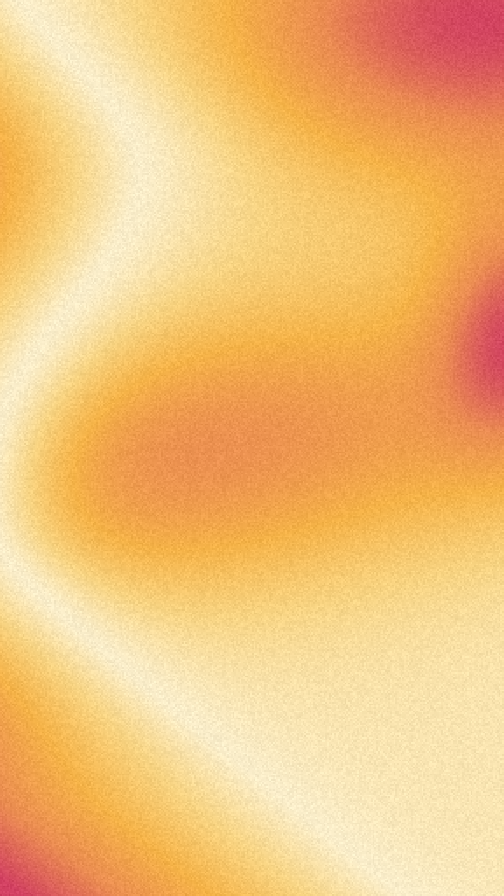
A WebGL 1 fragment shader for this background:

```glsl
precision highp float;
// Grainy warm gradient: a cream crest winding between amber, orange and crimson glows.

uniform vec2 u_resolution;

// Palette, from coolest to hottest
const vec3 CREAM   = vec3(0.98, 0.93, 0.79);
const vec3 STRAW   = vec3(0.97, 0.83, 0.51);
const vec3 AMBER   = vec3(0.96, 0.70, 0.28);
const vec3 ORANGE  = vec3(0.92, 0.55, 0.32);
const vec3 CRIMSON = vec3(0.82, 0.25, 0.38);

// Crest: a bulge near the top, then a slope running off to the lower right
const float CREST_BASE   = -0.07;
const float BULGE_SIZE   = 0.343;
const float BULGE_Y      = 0.805;
const float BULGE_ABOVE  = 0.182;
const float BULGE_BELOW  = 0.203;
const float SLOPE_START  = 0.392;
const float SLOPE_BEND   = 0.052;
const float SLOPE_RATE   = 2.22;
const float CREST_WIDTH  = 0.15;
const float CREST_SOFT   = 0.012;

// Heat gained per unit of distance left of the crest
const float LEFT_RATE_TOP    = 2.07;
const float LEFT_RATE_BOTTOM = 1.34;

// Glows right of the crest: center, radius, strength
const float BASE_HEAT     = 0.085;
const vec2  CORNER_CENTER = vec2(0.972, 0.98);
const vec2  CORNER_RADIUS = vec2(0.428, 0.137);
const float CORNER_HEAT   = 0.90;
const vec2  EDGE_CENTER   = vec2(1.02, 0.635);
const vec2  EDGE_RADIUS   = vec2(0.111, 0.098);
const float EDGE_HEAT     = 0.54;
const vec2  BAND_CENTER   = vec2(0.278, 0.487);
const vec2  BAND_RADIUS   = vec2(0.752, 0.12);
const float BAND_HEAT     = 0.66;
const float BAND_TILT     = 0.078;

const float GRAIN_ROWS   = 512.0;
const float GRAIN_AMOUNT = 0.045;

float hash(vec2 cell) {
    vec3 q = fract(cell.xyx * 0.1031);
    q += dot(q, q.yzx + 33.33);
    return fract((q.x + q.y) * q.z);
}

float glow(vec2 p, vec2 center, vec2 radius) {
    vec2 d = (p - center) / radius;
    return exp(-0.5 * dot(d, d));
}

// Horizontal position of the crest at height y
float crestX(float y) {
    float bulge = (y - BULGE_Y) / (y > BULGE_Y ? BULGE_ABOVE : BULGE_BELOW);
    float drop = SLOPE_START - y;
    float slope = 0.5 * (drop + sqrt(drop * drop + SLOPE_BEND * SLOPE_BEND));
    return CREST_BASE + BULGE_SIZE * exp(-bulge * bulge) + SLOPE_RATE * slope;
}

float heatRight(vec2 p) {
    vec2 tilted = p - vec2(0.0, BAND_TILT * (p.x - BAND_CENTER.x));
    return BASE_HEAT
        + CORNER_HEAT * glow(p, CORNER_CENTER, CORNER_RADIUS)
        + EDGE_HEAT * glow(p, EDGE_CENTER, EDGE_RADIUS)
        + BAND_HEAT * glow(tilted, BAND_CENTER, BAND_RADIUS);
}

// Heat is zero along the crest and rises on either side
float heatAt(vec2 p) {
    float side = p.x - crestX(p.y);
    float dist = sqrt(side * side + CREST_SOFT * CREST_SOFT) - CREST_SOFT;
    if (side < 0.0) {
        return dist * mix(LEFT_RATE_BOTTOM, LEFT_RATE_TOP, smoothstep(0.09, 0.30, p.y));
    }
    return heatRight(p) * (1.0 - exp(-pow(dist / CREST_WIDTH, 1.3)));
}

vec3 heatColor(float heat) {
    float h = clamp(heat, 0.0, 1.0) * 4.0;
    vec3 color = mix(CREAM, STRAW, clamp(h, 0.0, 1.0));
    color = mix(color, AMBER, clamp(h - 1.0, 0.0, 1.0));
    color = mix(color, ORANGE, clamp(h - 2.0, 0.0, 1.0));
    return mix(color, CRIMSON, clamp(h - 3.0, 0.0, 1.0));
}

void main() {
    vec2 p = gl_FragCoord.xy / u_resolution;
    vec3 color = heatColor(heatAt(p));

    // Fine film grain, sized relative to the canvas height
    vec2 cell = floor(gl_FragCoord.xy / u_resolution.y * GRAIN_ROWS);
    float grain = hash(cell) + hash(cell + 71.7) - 1.0;
    gl_FragColor = vec4(color + grain * GRAIN_AMOUNT, 1.0);
}
```
